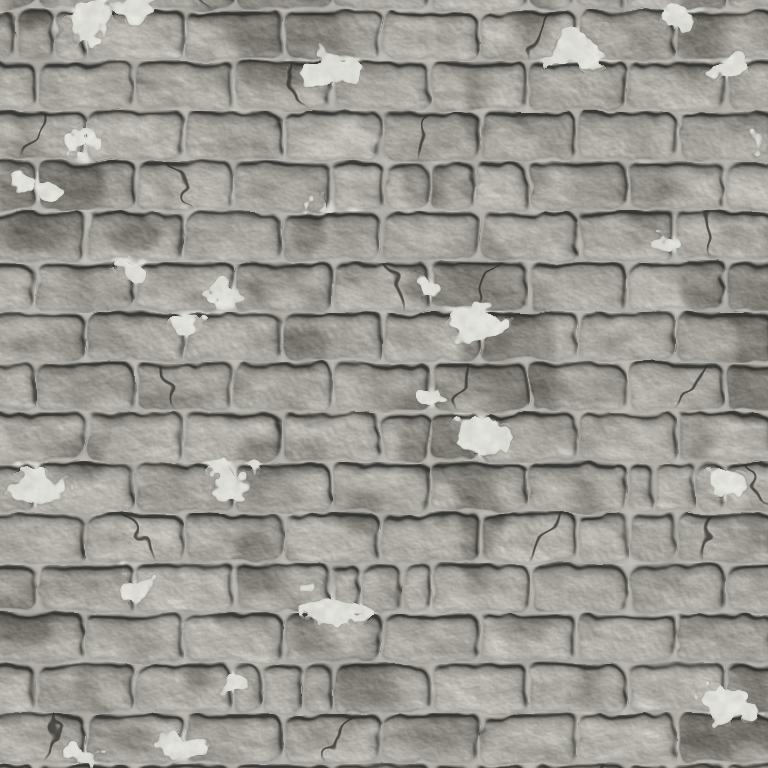
This texture is drawn by a WebGL 2 fragment shader. Its source:

```glsl
#version 300 es
precision highp float;
// Weathered grey stone wall: staggered rough blocks in pale mortar with splits, cracks and lost edges.

uniform vec2 u_resolution;
out vec4 fragColor;

const float ROW_HEIGHT = 0.0654;            // canvas units; all lengths below are in rows
const vec2 WALL_OFFSET = vec2(0.112, 0.0137);
const float BLOCK_WIDTH = 1.959;
const float HALF_GAP = 0.048;
const float CORNER = 0.17;
const float EDGE_ROUGHNESS = 0.09;
const float SPLIT_CHANCE = 0.12;
const float TRIPLE_CHANCE = 0.04;
const float CRACK_CHANCE = 0.13;
const float PLASTER_CHANCE = 0.2;
const vec3 STONE = vec3(0.665, 0.655, 0.63);
const vec3 MORTAR = vec3(0.71, 0.70, 0.675);
const vec3 PLASTER = vec3(0.87, 0.87, 0.845);
const vec3 SHADOW = vec3(0.18, 0.18, 0.165);

struct Block { float dist; vec2 id; vec2 local; vec2 extent; };

float hash(vec2 p) {
    return fract(sin(dot(p, vec2(127.1, 311.7))) * 43758.5);
}

float noise(vec2 p) {
    vec2 i = floor(p), f = fract(p);
    f = f * f * (3.0 - 2.0 * f);
    return mix(mix(hash(i), hash(i + vec2(1, 0)), f.x),
               mix(hash(i + vec2(0, 1)), hash(i + vec2(1, 1)), f.x), f.y);
}

float fbm(vec2 p) {
    float sum = 0.0, amp = 0.5;
    for (int i = 0; i < 4; i++) {
        sum += amp * noise(p);
        p = mat2(1.6, 1.2, -1.2, 1.6) * p + 7.3;
        amp *= 0.5;
    }
    return sum;
}

float rowShift(float row) { return 0.5 * mod(row, 2.0); }

// Rounded block under q; a few cells are cut into two or three pieces
Block findBlock(vec2 q) {
    q += 0.1 * (vec2(noise(q * 1.7), noise(q * 1.7 + 31.0)) - 0.5);
    float row = floor(q.y);
    float x = q.x / BLOCK_WIDTH + rowShift(row);
    vec2 cell = vec2(floor(x), row);
    float u = x - cell.x, kind = hash(cell + 5.0);
    vec2 cuts = vec2(0.0, 1.0);
    if (kind < SPLIT_CHANCE) cuts.y = mix(0.35, 0.65, hash(cell + 9.0));
    if (kind < TRIPLE_CHANCE) cuts = vec2(0.28, 0.7);
    float lo = u < cuts.x ? 0.0 : (u < cuts.y ? cuts.x : cuts.y);
    float hi = u < cuts.x ? cuts.x : (u < cuts.y ? cuts.y : 1.0);

    Block b;
    b.id = cell + vec2(lo * 0.5, 0.0);
    b.local = vec2((u - 0.5 * (lo + hi)) * BLOCK_WIDTH, q.y - row - 0.5);
    b.extent = vec2(0.5 * (hi - lo) * BLOCK_WIDTH, 0.5) - HALF_GAP;
    vec2 d = abs(b.local) - b.extent + CORNER;
    b.dist = length(max(d, 0.0)) + min(max(d.x, d.y), 0.0) - CORNER;
    b.dist += EDGE_ROUGHNESS * (noise(q * 4.5 + b.id * 13.0) - 0.5);
    return b;
}

// Ragged pale spots seeded on the upright joints
float plasterDist(vec2 q) {
    float best = 1.0;
    for (float k = -1.0; k <= 1.0; k++) {
        float row = floor(q.y) + k, shift = rowShift(row);
        vec2 joint = vec2(floor(q.x / BLOCK_WIDTH + shift + 0.5), row);
        vec2 center = vec2((joint.x - shift) * BLOCK_WIDTH, row + hash(joint + 3.0));
        float radius = hash(joint) < PLASTER_CHANCE ? mix(0.15, 0.42, hash(joint + 7.0)) : -1.0;
        best = min(best, length((q - center) * vec2(0.75, 1.2)) - radius);
    }
    return best + 0.5 * (noise(q * 3.0) - 0.5) + 0.25 * (noise(q * 8.0) - 0.5);
}

float wallDist(vec2 q, float plaster) { return max(findBlock(q).dist, -plaster); }

void main() {
    vec2 uv = gl_FragCoord.xy / u_resolution;
    vec2 q = (vec2(uv.x, 1.0 - uv.y) - WALL_OFFSET) / ROW_HEIGHT;
    float soft = max(0.025, 0.8 / (min(u_resolution.x, u_resolution.y) * ROW_HEIGHT));
    vec2 e = vec2(0.03, 0.0);

    Block b = findBlock(q);
    float plaster = plasterDist(q);
    float d = max(b.dist, -plaster);
    vec2 outward = normalize(vec2(wallDist(q + e, plaster) - wallDist(q - e, plaster),
                                  wallDist(q + e.yx, plaster) - wallDist(q - e.yx, plaster)) + 1e-5);

    // Stone face: relief lit from the lower left, blotches and grain
    vec2 r = q * vec2(1.7, 2.3) + b.id * 17.0;
    float relief = fbm(r);
    vec2 slope = (vec2(fbm(r + e), fbm(r + e.yx)) - relief) / e.x;
    float tone = 0.07 * dot(slope, vec2(0.5, -0.85)) + 0.2 * (relief - 0.47);
    tone += 0.07 * (hash(b.id + 2.0) - 0.5) + 0.035 * (noise(q * 28.0) - 0.5);
    tone -= 0.16 * smoothstep(0.6, 0.85, noise(q * 0.9 + 40.0));
    tone += 0.05 * outward.y * smoothstep(-0.25, 0.0, d);
    vec3 stone = STONE + tone;

    // Wandering crack across some blocks
    float lean = mix(-0.9, 0.9, hash(b.id + 11.0));
    float crack = abs(b.local.x + (hash(b.id + 4.0) - 0.5) * b.extent.x + lean * b.local.y
                      + 0.35 * (noise(q * 4.0) - 0.5));
    float cracked = step(hash(b.id + 21.0), CRACK_CHANCE) * smoothstep(0.5, 0.2, b.local.y);
    stone = mix(stone, SHADOW, 0.75 * cracked * (1.0 - smoothstep(0.01, 0.03 + soft, crack)));

    // Mortar, pale plaster and the dark seam along upper and right edges
    vec3 mortar = MORTAR + 0.16 * (fbm(q * 3.0) - 0.47);
    mortar = mix(mortar, PLASTER + 0.12 * (fbm(q * 6.0) - 0.47), smoothstep(0.2, -0.05, plaster));
    vec3 color = mix(stone, mortar, smoothstep(-soft, soft, d));
    float facing = clamp(0.28 - 0.65 * outward.y + 0.35 * outward.x, 0.12, 1.0);
    facing *= mix(0.65, 1.15, noise(q * 1.3 + 9.0)) * smoothstep(-0.15, 0.15, plaster + 0.1);
    float seam = 0.8 * exp(-pow((d + 0.01) / 0.045, 2.0)) + 0.3 * smoothstep(-0.24, 0.0, d) * step(d, 0.0);
    seam += 0.3 * exp(-d / 0.04) * step(0.0, d);
    color = mix(color, SHADOW, clamp(seam * facing, 0.0, 0.9));

    fragColor = vec4(clamp(color, 0.0, 1.0), 1.0);
}
```
